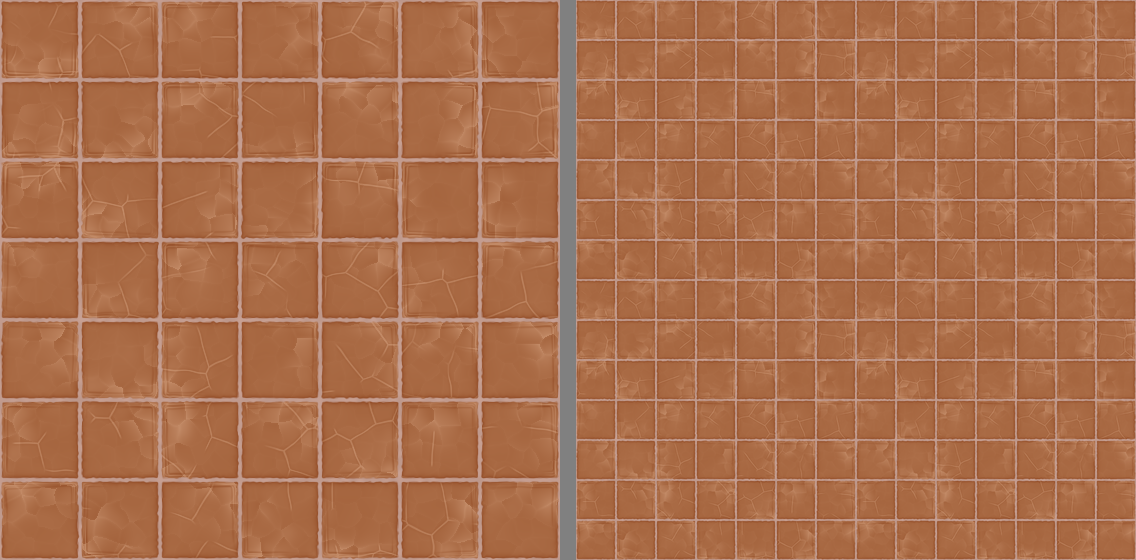
Left: one tile. Right: repeated 2 by 2.
A Shadertoy shader for this texture:

```glsl
vec2 hash2(vec2 p) {
    vec3 q = fract(p.xyx * vec3(0.1031, 0.1030, 0.0973));
    q += dot(q, q.yzx + 33.33);
    return fract((q.xx + q.yz) * q.zy);
}

// Value noise that wraps after a whole number of cells
float noise(vec2 p, float period) {
    vec2 i = floor(p), f = fract(p);
    f = f * f * (3.0 - 2.0 * f);
    float a = hash2(mod(i, period)).x;
    float b = hash2(mod(i + vec2(1, 0), period)).x;
    float c = hash2(mod(i + vec2(0, 1), period)).x;
    float d = hash2(mod(i + vec2(1, 1), period)).x;
    return mix(mix(a, b, f.x), mix(c, d, f.x), f.y);
}

// xy: offset to the nearest centre, z: distance to the border, w: cell random
vec4 voronoi(vec2 p) {
    vec2 base = floor(p), nearest = vec2(8.0), home = base;
    for (int k = 0; k < 9; k++) {
        vec2 cell = base + vec2(k % 3 - 1, k / 3 - 1);
        vec2 r = cell + 0.1 + 0.8 * hash2(cell) - p;
        if (dot(r, r) < dot(nearest, nearest)) { nearest = r; home = cell; }
    }
    float border = 8.0;
    for (int k = 0; k < 25; k++) {
        vec2 cell = home + vec2(k % 5 - 2, k / 5 - 2);
        vec2 r = cell + 0.1 + 0.8 * hash2(cell) - p;
        vec2 across = r - nearest;
        if (dot(across, across) > 0.0001)
            border = min(border, dot(0.5 * (nearest + r), normalize(across)));
    }
    return vec4(nearest, border, hash2(home + 5.0).x);
}

// Depth inside a rounded square, negative outside
float squareDepth(vec2 p, float halfSize, float radius) {
    vec2 q = abs(p) - halfSize + radius;
    return radius - length(max(q, 0.0)) - min(max(q.x, q.y), 0.0);
}

float band(float x, float width) {
    return exp(-x * x / (width * width));
}

void mainImage(out vec4 fragColor, in vec2 fragCoord) {
    vec2 uv = fragCoord / iResolution.xy;
    vec2 tile = floor(uv * 7.0), f = fract(uv * 7.0), p = f - 0.5;
    float px = 7.0 / iResolution.y;
    vec2 rnd = hash2(tile + 3.0), rnd2 = hash2(tile + 41.0);
    vec2 seed = tile * 37.0 + 11.0;

    // Ragged outline of the tile
    float rough = noise(f * 24.0 + seed, 512.0) - 0.5;
    float patchy = noise(f * 3.0 + seed, 512.0);
    float depth = squareDepth(p, 0.475, 0.02) + 0.026 * rough * mix(0.3, 1.0, patchy);

    // Each tile is worn towards one random side
    float angle = 6.2832 * rnd.x;
    float lean = dot(p, vec2(cos(angle), sin(angle)));
    float worn = smoothstep(-0.1, 0.6, lean + 0.5 * (patchy - 0.5));

    // Soft hammered facets
    vec2 warp = vec2(noise(f * 6.0 + seed, 512.0), noise(f * 6.0 + seed + 70.0, 512.0)) - 0.5;
    vec4 facet = voronoi(f * 4.2 + 0.35 * warp + seed);
    float turn = 6.2832 * facet.w;
    float tone = 0.04 + 0.38 * worn + 0.16 * (noise(f * 2.0 + seed + 90.0, 512.0) - 0.5);
    tone += (0.08 + 0.75 * worn) * dot(facet.xy, vec2(cos(turn), sin(turn)));
    tone += (0.04 + 0.18 * worn) * band(facet.z, 0.07);

    // Slightly tilted, chipped rims on the worn side
    float chipped = smoothstep(-0.05, 0.35, lean + 0.4 * (patchy - 0.5));
    for (float k = 0.0; k < 3.0; k++) {
        float tilt = 0.09 * (hash2(tile + 13.0 * k + 60.0).x - 0.5);
        vec2 q = p + tilt * vec2(-p.y, p.x) + 0.016 * warp;
        float rim = squareDepth(q, 0.462 - 0.018 * k, 0.05);
        tone += chipped * (0.42 * band(rim, 0.011) - 0.38 * band(rim - 0.018, 0.012));
    }

    // Fine broken cracks
    vec4 crack = voronoi(f * 1.7 + 0.05 * warp + seed + 19.0);
    float line = 1.0 - smoothstep(0.002, 0.004 + px, crack.z / 1.7);
    float broken = smoothstep(0.42, 0.55, noise(f * 2.5 + seed + 130.0, 512.0));
    broken *= step(0.25, rnd2.x);
    tone += broken * (0.65 * line - 0.12 * band(crack.z / 1.7 - 0.02, 0.012));

    // Burnt outer edge
    tone -= (1.15 - 0.5 * worn) * exp(-max(depth, 0.0) / 0.026);

    vec3 clay = vec3(0.655, 0.405, 0.255);
    clay = mix(clay, vec3(0.76, 0.54, 0.40), clamp(tone, 0.0, 1.0));
    clay = mix(clay, vec3(0.57, 0.29, 0.14), clamp(-tone, 0.0, 1.0));

    // Grout
    vec3 grout = vec3(0.76, 0.61, 0.56) * (0.97 + 0.06 * noise(uv * 84.0, 84.0));
    vec3 color = mix(grout, clay, smoothstep(-px, px, depth));
    fragColor = vec4(color, 1.0);
}
```
